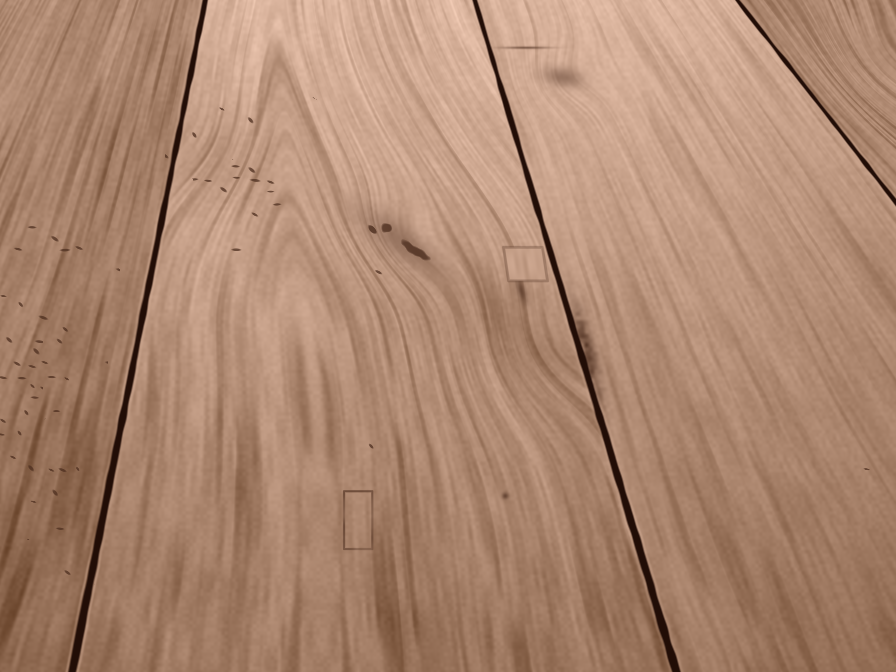
Give the GLSL for this texture, as a Shadertoy shader.

```glsl
#define VANISH vec2(0.465, 1.805)
#define SEAMS vec3(-0.198, 0.300, 0.785)
#define GAP_HALF 0.0036
#define WOOD_DARK vec3(0.38, 0.235, 0.135)
#define WOOD_LIGHT vec3(0.84, 0.69, 0.60)
#define GAP_COLOR vec3(0.13, 0.05, 0.025)
#define KNOT_COLOR vec3(0.30, 0.18, 0.12)
#define RING_DEPTH 0.15
#define LINE_DEPTH 0.23
#define PORE_DEPTH 0.20

float hash(vec2 p) {
    vec3 q = fract(vec3(p.xyx) * 0.1031);
    q += dot(q, q.yzx + 33.33);
    return fract((q.x + q.y) * q.z);
}

float noise(vec2 p) {
    vec2 i = floor(p), f = fract(p);
    f = f * f * (3.0 - 2.0 * f);
    return mix(mix(hash(i), hash(i + vec2(1, 0)), f.x),
               mix(hash(i + vec2(0, 1)), hash(i + vec2(1, 1)), f.x), f.y);
}

// Normalised distance to a rotated ellipse: 1 on its rim
float ellipse(vec2 p, vec2 center, vec2 radius, float angle) {
    vec2 d = p - center;
    float c = cos(angle), s = sin(angle);
    return length(vec2(c * d.x + s * d.y, c * d.y - s * d.x) / radius);
}

float glow(vec2 p, vec2 center, vec2 radius, float angle) {
    float d = ellipse(p, center, radius, angle);
    return exp(-d * d);
}

float boxDist(vec2 p, vec2 halfSize) {
    vec2 d = abs(p) - halfSize;
    return length(max(d, 0.0)) + min(max(d.x, d.y), 0.0);
}

// Across-board coordinate, folded into arches and bent around knots
float grainCoord(vec2 p, float u, float board) {
    float wobble = 0.008 * (noise(vec2(u * 12.0 + board * 7.0, p.y * 5.0)) - 0.5);
    if (board == 1.0) {
        float du = u - mix(0.01, -0.06, smoothstep(0.3, 1.0, p.y));
        du -= 0.035 * glow(p, vec2(0.31, 0.80), vec2(0.10, 0.10), 0.3);
        float arch = sqrt(du * du + 0.0002) + 0.12 * du;
        u = arch + 0.13 * smoothstep(0.50, 1.05, p.y);
        u += 0.045 * glow(p, vec2(0.60, 0.64), vec2(0.09, 0.055), -0.6);
        u += 0.06 * glow(p, vec2(0.82, 0.50), vec2(0.13, 0.12), 0.4);
    } else if (board == 2.0) {
        u += 0.04 * glow(p, vec2(0.837, 0.885), vec2(0.06, 0.05), 0.0);
    } else if (board == 3.0) {
        u += 0.10 * glow(p, vec2(1.33, 0.91), vec2(0.12, 0.08), -0.7);
    }
    return u + wobble;
}

// Short gouges scattered in a jittered grid
float gouges(vec2 p) {
    vec2 q = p * vec2(42.0, 58.0);
    q.x += 0.5 * sin(floor(q.y) * 7.3);
    vec2 cell = floor(q);
    vec2 center = 0.28 + 0.44 * vec2(hash(cell), hash(cell + 19.0));
    float size = 0.6 + 0.5 * hash(cell + 31.0);
    float d = ellipse(fract(q), center, size * vec2(0.32, 0.13), -1.2 + 1.3 * hash(cell + 5.0));
    float area = glow(p, vec2(0.37, 0.75), vec2(0.08, 0.06), -0.2)
               + glow(p, vec2(0.04, 0.42), vec2(0.06, 0.17), 0.0)
               + 0.4 * glow(p, vec2(0.13, 0.59), vec2(0.04), 0.0);
    return (1.0 - smoothstep(0.5, 1.2, d)) * step(hash(cell + 41.0), area * 0.6);
}

void mainImage(out vec4 fragColor, in vec2 fragCoord) {
    vec2 p = fragCoord / iResolution.y;
    float px = 1.0 / iResolution.y;
    float spread = VANISH.y - p.y;
    float u = (p.x - VANISH.x) / spread;
    float board = dot(step(SEAMS, vec3(u)), vec3(1.0));

    // Broad light: pale far away, darker near and on the left board
    float light = 0.49 + 0.58 * p.y;
    if (board == 0.0) light = 0.39 + 0.29 * p.y;
    if (board == 2.0) light = 0.50 + 0.53 * p.y - 0.12 * smoothstep(0.9, 1.35, p.x);
    if (board == 3.0) light = 0.68;
    light -= 0.17 * glow(p, vec2(0.73, 0.53), vec2(0.17, 0.08), -0.5);
    light -= 0.13 * glow(p, vec2(0.34, 0.78), vec2(0.12, 0.08), 0.3);
    light += 0.10 * glow(p, vec2(1.06, 0.05), vec2(0.09, 0.12), 0.0);
    light += 0.06 * (noise(p * vec2(5.0, 3.0)) - 0.5);

    // Growth rings, thin dark lines and pores
    float g = grainCoord(p, u, board) + board * 3.7;
    float side = u * 6.0;
    float ring = noise(vec2(g * 38.0, p.y * 1.6 + side)) - 0.5;
    float line = smoothstep(0.55, 0.95, noise(vec2(g * 120.0, p.y * 5.0 + side)));
    float pore = noise(vec2(g * 230.0, p.y * 20.0 + side)) - 0.5;
    float strength = board == 2.0 ? 0.65 : 1.0;
    light += strength * (RING_DEPTH * ring - LINE_DEPTH * line + PORE_DEPTH * pore);
    light += 0.08 * (noise(p * 190.0) - 0.5);
    vec3 color = mix(WOOD_DARK, WOOD_LIGHT, light);

    // Knots with soft surrounds
    float mark = 0.35 * glow(p, vec2(0.59, 0.645), vec2(0.07, 0.025), -0.65);
    mark = max(mark, 0.45 * glow(p, vec2(0.837, 0.885), vec2(0.028, 0.014), -0.2));
    float rough = 0.5 * (noise(p * 130.0) - 0.5);
    float knot = min(ellipse(p, vec2(0.576, 0.660), vec2(0.010, 0.008), -0.5),
                     ellipse(p, vec2(0.617, 0.628), vec2(0.027, 0.007), -0.55));
    knot = min(knot, ellipse(p, vec2(0.555, 0.658), vec2(0.010, 0.004), -0.7));
    mark = max(mark, 0.85 * (1.0 - smoothstep(0.6, 1.2, knot + rough)));
    mark = max(mark, 0.7 * glow(p, vec2(0.752, 0.262), vec2(0.005), 0.0));
    mark = max(mark, 0.6 * glow(p, vec2(0.776, 0.567), vec2(0.006, 0.018), 0.3));
    mark = max(mark, 0.6 * glow(p, vec2(0.783, 0.929), vec2(0.034, 0.002), 0.0));
    mark = max(mark, 0.75 * gouges(p));
    color = mix(color, KNOT_COLOR, mark);

    // Inlaid patch and pencilled plug
    vec2 q = p - vec2(0.782, 0.607);
    q.x += 0.15 * q.y;
    float patchDist = boxDist(q, vec2(0.029, 0.025));
    vec3 patchColor = mix(WOOD_DARK, WOOD_LIGHT, 0.84 + 0.2 * (noise(q * vec2(160.0, 25.0)) - 0.5));
    color = mix(color, patchColor, 1.0 - smoothstep(-px, px, patchDist));
    color = mix(color, KNOT_COLOR, 0.3 * (1.0 - smoothstep(0.001, 0.001 + 1.5 * px, abs(patchDist))));
    float plug = abs(boxDist(p - vec2(0.533, 0.226), vec2(0.021, 0.043)));
    float pencil = 0.25 + 0.5 * noise(p * 60.0);
    color = mix(color, KNOT_COLOR, pencil * (1.0 - smoothstep(0.0005, 0.0005 + 1.5 * px, plug)));

    // Open seams with pale worn rims
    vec3 offset = u - SEAMS;
    vec3 away = abs(offset);
    float seam = min(away.x, min(away.y, away.z)) * spread;
    float gap = GAP_HALF * mix(1.0, spread, 0.7) + 0.002 * (noise(p * 45.0) - 0.5);
    float rim = exp(-pow((seam - gap - 0.003) / 0.002, 2.0));
    color = mix(color, WOOD_LIGHT, 0.5 * rim * noise(p * 14.0));
    float dust = glow(p, vec2(0.874, 0.475), vec2(0.012, 0.07), 0.26) * step(0.0, offset.y);
    color = mix(color, KNOT_COLOR, dust * (0.35 + 0.6 * noise(p * 150.0)));
    color = mix(color, GAP_COLOR, 1.0 - smoothstep(gap - px, gap + 1.5 * px, seam));
    fragColor = vec4(clamp(color, 0.0, 1.0), 1.0);
}
```
